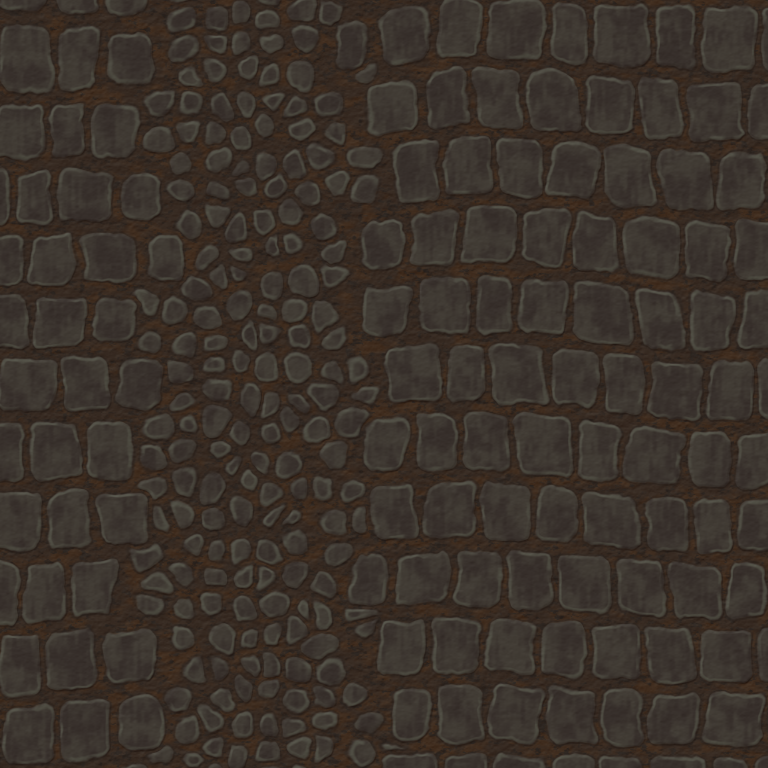
Write a three.js fragment shader that draws this texture.

```glsl
varying vec2 vUv;

const vec3 PLATE_DARK = vec3(0.212, 0.182, 0.166);
const vec3 PLATE_LIGHT = vec3(0.256, 0.234, 0.206);
const vec3 RIM_COLOUR = vec3(0.305, 0.298, 0.258);
const vec3 GROOVE_COLOUR = vec3(0.212, 0.163, 0.130);
const vec3 RUST_COLOUR = vec3(0.258, 0.178, 0.118);
const vec3 CREVICE_COLOUR = vec3(0.172, 0.143, 0.124);

const vec2 PLATE_COUNT = vec2(14.2, 11.1);
const vec2 PLATE_GAP = vec2(0.0045, 0.0066);
const float PLATE_JITTER = 0.26;
const float PLATE_SKEW = 0.24;
const float ROW_BEND = 0.060;
const float EDGE_WARP = 0.009;

const float BAND_CENTRE = 0.335;
const float BAND_HALF_WIDTH = 0.130;
const vec2 PEBBLE_COUNT = vec2(31.0, 26.0);
const float PEBBLE_SPREAD = 1.5;
const float PEBBLE_JITTER = 0.70;
const float PEBBLE_CLEARANCE = 0.012;

const vec2 LIGHT_STEP = vec2(-0.0008, 0.0017);
const float RELIEF_GAIN = 0.115;

vec2 hash2(vec2 p) {
  vec3 q = fract(p.xyx * vec3(0.1031, 0.1030, 0.0973));
  q += dot(q, q.yzx + 33.33);
  return fract((q.xx + q.yz) * q.zy);
}

float noise(vec2 p) {
  vec2 i = floor(p), f = fract(p);
  f = f * f * (3.0 - 2.0 * f);
  float low = mix(hash2(i).x, hash2(i + vec2(1.0, 0.0)).x, f.x);
  float high = mix(hash2(i + vec2(0.0, 1.0)).x, hash2(i + 1.0).x, f.x);
  return mix(low, high, f.y);
}

float fbm(vec2 p) {
  return 0.55 * noise(p) + 0.3 * noise(p * 2.1 + 17.0) + 0.15 * noise(p * 4.3 + 41.0);
}

float smoothMin(float a, float b, float k) {
  float h = max(k - abs(a - b), 0.0) / k;
  return min(a, b) - 0.25 * h * h * k;
}

// Signed distance to the large plates, laid in bent rows outside the band
float plateDistance(vec2 p) {
  p.y += ROW_BEND * (noise(p * vec2(3.2, 2.4) + 5.0) - 0.5);
  float row = floor(p.y * PLATE_COUNT.y);
  float nearest = 1.0;
  for (int j = -1; j <= 1; j++) {
    float r = row + float(j);
    float shift = hash2(vec2(r, 71.0)).x;
    float column = floor(p.x * PLATE_COUNT.x + shift);
    for (int i = -1; i <= 1; i++) {
      vec2 id = vec2(column + float(i), r);
      vec2 here = hash2(id + 100.0), next = hash2(id + vec2(101.0, 100.0));
      float left = id.x + PLATE_JITTER * (here.x - 0.5);
      float right = id.x + 1.0 + PLATE_JITTER * (next.x - 0.5);
      vec2 centre = vec2(0.5 * (left + right) - shift, r + 0.5) / PLATE_COUNT;
      float away = abs(centre.x - BAND_CENTRE) - BAND_HALF_WIDTH + 0.05 * (here.y - 0.5);
      if (away < 0.0) continue;
      float grown = smoothstep(0.0, 0.10, away);
      vec2 halfSize = 0.5 * vec2(right - left, 1.0) / PLATE_COUNT - PLATE_GAP;
      halfSize *= mix(0.86, 1.0, grown) * vec2(1.0, 0.94 + 0.06 * next.y);
      float radius = mix(0.017, 0.012, grown);
      vec2 q = p - centre;
      q.x += PLATE_SKEW * (next.y - 0.5) * q.y;
      q = abs(q) - halfSize + radius;
      nearest = min(nearest, length(max(q, 0.0)) + min(max(q.x, q.y), 0.0) - radius);
    }
  }
  return nearest;
}

vec2 pebbleSite(vec2 id) {
  return id + 0.5 + PEBBLE_JITTER * (hash2(id + 300.0) - 0.5);
}

// Rounded cells that fill the band: signed distance, then the cell's site
vec3 pebbleCell(vec2 p) {
  float u = p.x - BAND_CENTRE;
  vec2 g = vec2(u / (1.0 + PEBBLE_SPREAD * abs(u)), p.y) * PEBBLE_COUNT;
  vec2 owner = floor(g), site = vec2(0.0);
  float closest = 9.0;
  for (int k = 0; k < 9; k++) {
    vec2 id = floor(g) + vec2(mod(float(k), 3.0), floor(float(k) / 3.0)) - 1.0;
    vec2 s = pebbleSite(id);
    float d = length(s - g);
    if (d < closest) { closest = d; owner = id; site = s; }
  }
  float border = 0.62 - closest;
  for (int k = 0; k < 9; k++) {
    if (k == 4) continue;
    vec2 s = pebbleSite(owner + vec2(mod(float(k), 3.0), floor(float(k) / 3.0)) - 1.0);
    border = smoothMin(border, dot(0.5 * (site + s) - g, normalize(s - site)), 0.20);
  }
  float inset = mix(0.05, 0.15, hash2(owner + 500.0).y);
  site /= PEBBLE_COUNT;
  site.x = BAND_CENTRE + site.x / (1.0 - PEBBLE_SPREAD * abs(site.x));
  return vec3((inset - border) / PEBBLE_COUNT.y, site);
}

// Plates joined with those pebbles that have room beside them
float tileDistance(vec2 p) {
  p += EDGE_WARP * (vec2(noise(p * 32.0), noise(p * 32.0 + 60.0)) - 0.5);
  p += 0.003 * (vec2(noise(p * 120.0), noise(p * 120.0 + 90.0)) - 0.5);
  float plate = plateDistance(p);
  if (plate < 0.006) return plate;
  vec3 cell = pebbleCell(p);
  if (plateDistance(cell.yz) < PEBBLE_CLEARANCE) return min(plate, 0.02);
  return min(plate, -smoothMin(-cell.x, plate - 0.007, 0.006));
}

float surfaceHeight(vec2 p, float d) {
  float raised = 1.0 - smoothstep(-0.0045, 0.002, d);
  float grain = fbm(p * vec2(90.0, 120.0)) + 0.35 * noise(p * vec2(200.0, 270.0));
  return raised + mix(0.95, 0.50, raised) * grain;
}

void main() {
  vec2 p = vUv;
  float d = tileDistance(p);
  vec2 lit = p + LIGHT_STEP;
  float slope = surfaceHeight(p, d) - surfaceHeight(lit, tileDistance(lit));

  // Rusty groove with fine grain
  float grain = fbm(p * vec2(130.0, 210.0) + 20.0);
  float rust = smoothstep(0.40, 0.72, fbm(p * vec2(40.0, 75.0) + 8.0));
  vec3 groove = mix(GROOVE_COLOUR, RUST_COLOUR, rust * 0.85);
  groove = mix(CREVICE_COLOUR, groove, smoothstep(0.18, 0.50, grain));

  // Mottled tile tops with faint upright streaks
  float mottle = fbm(p * 42.0 + 3.0) + 0.35 * (noise(p * vec2(210.0, 60.0)) - 0.5);
  vec3 top = mix(PLATE_DARK, PLATE_LIGHT, smoothstep(0.20, 0.80, mottle));

  // Thin worn rim inside each edge and a dark crevice outside it
  float rim = smoothstep(-0.0065, -0.0030, d) * (1.0 - smoothstep(-0.0025, 0.0005, d));
  top = mix(top, RIM_COLOUR, rim * smoothstep(0.2, 0.75, noise(p * 60.0 + 30.0)) * 0.9);
  float crevice = smoothstep(-0.001, 0.001, d) * (1.0 - smoothstep(0.001, 0.004, d));
  groove = mix(groove, CREVICE_COLOUR, crevice * 0.55);

  vec3 colour = mix(top, groove, smoothstep(-0.0012, 0.0012, d));
  colour += RELIEF_GAIN * slope * vec3(0.92, 1.0, 0.97);
  gl_FragColor = vec4(colour, 1.0);
}
```
